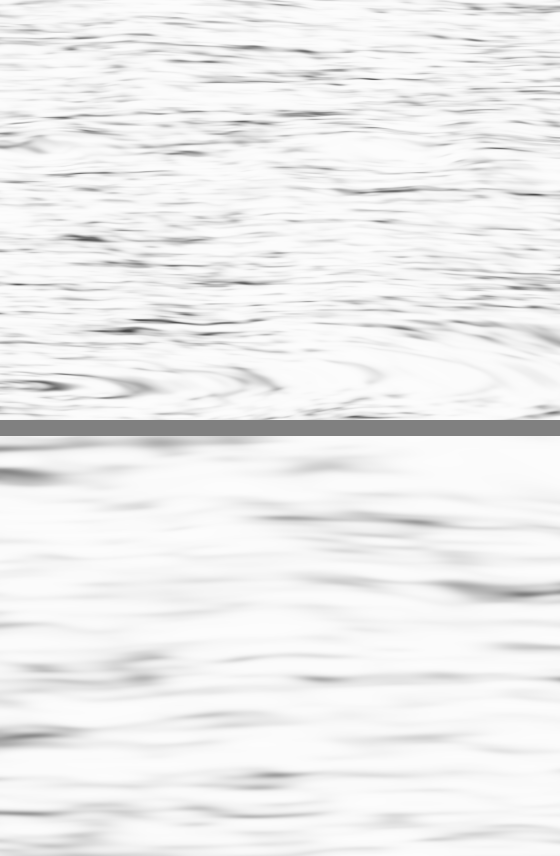
Top: the whole. Bottom: its middle third, enlarged.
Reproduce this texture procedurally as a WebGL 1 fragment shader.

```glsl
precision highp float;
// Whitewashed wood: fine grey horizontal grain on near-white boards.
// Stretched value noise is summed along a bent grain coordinate (waves, knots
// and nested arches near the bottom), then mapped to grey by a tone curve.
uniform vec2 u_resolution;

float hash(vec2 p) {
  vec3 q = fract(p.xyx * 0.1031);
  q += dot(q, q.yzx + 33.33);
  return fract((q.x + q.y) * q.z);
}

// Smooth value noise from -1 to 1
float noise(vec2 p) {
  vec2 cell = floor(p);
  vec2 f = fract(p);
  f = f * f * (3.0 - 2.0 * f);
  float low = mix(hash(cell), hash(cell + vec2(1.0, 0.0)), f.x);
  float high = mix(hash(cell + vec2(0.0, 1.0)), hash(cell + 1.0), f.x);
  return 2.0 * mix(low, high, f.y) - 1.0;
}

// Pushes the grain apart around a knot
float knotBulge(vec2 p, vec2 center, vec2 radius) {
  vec2 d = (p - center) / radius;
  return -0.75 * (p.y - center.y) * exp(-dot(d, d));
}

// Height across the grain: constant along each fibre
float grainHeight(vec2 p) {
  float knotBand = exp(-pow((p.y - 0.65) / 0.08, 2.0));
  float y = p.y + 0.022 * noise(p * vec2(2.3, 3.0) + 11.0);
  y += (0.005 + 0.006 * knotBand) * noise(p * vec2(6.0, 13.0) + 47.0);
  y += 0.0016 * noise(p * vec2(21.0, 45.0) + 83.0);
  y += knotBulge(p, vec2(0.10, 0.65), vec2(0.13, 0.05));
  y += knotBulge(p, vec2(0.92, 0.64), vec2(0.16, 0.04));

  // Nested arches with their tips to the right
  float fromAxis = y - 0.09;
  float arch = 0.09 * p.x * (1.0 - smoothstep(0.07, 0.26, fromAxis));
  return sqrt(fromAxis * fromAxis + arch * arch);
}

void main() {
  vec2 p = gl_FragCoord.xy / u_resolution.y;
  vec2 fibre = vec2(p.x + 1.8 * p.y, grainHeight(p));

  // Long, medium, fine and short streaks, plus broad patches
  float grain = 1.25 * noise(fibre * vec2(5.0, 95.0) + 7.0);
  grain += 1.30 * noise(fibre * vec2(9.0, 148.0) + 131.0);
  grain += 1.00 * noise(fibre * vec2(20.0, 235.0) + 59.0);
  grain += 0.80 * noise(fibre * vec2(29.0, 112.0) + 211.0);
  grain += 0.80 * noise(fibre * vec2(2.5, 15.0) + 173.0);

  // Tone curve: mostly white, with a thin tail of dark streaks
  grain = clamp(grain, -2.0, 3.2);
  float darkness = exp(-3.46 + 1.32 * grain - 0.11 * grain * grain);
  gl_FragColor = vec4(vec3(0.988 - darkness), 1.0);
}
```
